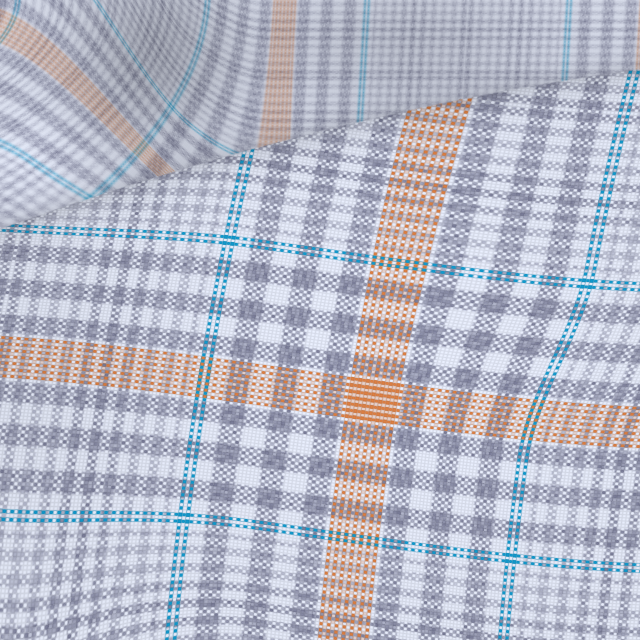
Write a WebGL 1 fragment shader that draws this texture.

```glsl
precision highp float;
// Folded woven plaid: a sharp front layer over a soft, curving layer behind.
// Each layer bends the canvas into thread coordinates; warp and weft share
// one stripe profile and are interlaced by a product of cosines.
uniform vec2 u_resolution;

const float PI = 3.14159265;
const float THREADS = 44.4444;  // threads per stripe unit
const vec3 WHITE = vec3(0.85, 0.87, 0.925);
const vec3 GREY = vec3(0.46, 0.47, 0.57);
const vec3 ORANGE = vec3(0.80, 0.46, 0.24);
const vec3 BLUE = vec3(0.06, 0.56, 0.75);

float band(float dist, float halfWidth, float soft) {
  return 1.0 - smoothstep(halfWidth - soft, halfWidth + soft, dist);
}

// Distance to the nearest of evenly spaced lines
float lines(float t, float gap) {
  return abs(fract(t / gap + 0.5) - 0.5) * gap;
}

// Colour of the yarn at t across the stripes, uneven along its length
vec3 yarn(float t, float along, float soft) {
  float id = floor(t * THREADS + 0.5);
  float heather = 0.78 + 0.16 * sin(along * 31.0 + id * 2.4)
                + 0.12 * sin(along * 73.0 + id * 5.1);
  t = abs(mod(t + 2.205, 4.41) - 2.205);

  // Three broad grey bars, then a field of fine grey stripes
  float broad = band(lines(t - 0.24, 0.275), 0.068, 0.012 + soft)
              * step(0.13, t) * step(t, 0.92);
  float fine = band(lines(t, 0.12), 0.03, 0.009 + soft)
             * smoothstep(1.06, 1.1, t) * (0.78 + 0.22 * sin(t * 9.0));
  vec3 color = mix(WHITE, GREY, (broad + fine) * heather);

  // Orange ribbon of separate threads and a pair of blue threads
  float threads = band(lines(t, 0.045), 0.012, 0.006 + soft);
  color = mix(color, ORANGE, band(t, 0.147, 0.006 + soft) * mix(0.27, 1.0, threads));
  float pair = band(abs(abs(t - 0.99) - 0.0225), 0.012, 0.005 + soft);
  return mix(color, BLUE, pair);
}

// Interlaced warp and weft; relief sets how clearly the threads show
vec3 weave(vec2 uv, float relief, float soft) {
  vec2 wave = cos(PI * THREADS * uv);
  float cross = wave.x * wave.y;
  float over = clamp(0.5 + 0.85 * relief * cross, 0.0, 1.0);
  vec3 color = mix(yarn(uv.y, uv.x, soft), yarn(uv.x, uv.y, soft), over);
  return color * (1.0 + relief * 0.1 * (abs(cross) - 0.4));
}

// Front layer: stripes lean right and bow near the right edge
vec2 frontCoords(vec2 p) {
  float bow = smoothstep(0.58, 0.85, p.x)
            * (0.057 * smoothstep(0.28, 0.58, p.y) - 0.022);
  float u = p.x - (0.536 + 0.09 * p.y + 0.09 * p.y * p.y) - bow;
  float v = p.y - 0.448 + 0.118 * smoothstep(-0.15, 1.1, p.x);
  v += 0.46 * v * v * (1.0 - smoothstep(0.0, 0.4, p.x));
  return vec2(u / 0.272, v / 0.222);
}

// Back layer: stripes fan out and sweep down on the left
vec2 backCoords(vec2 p) {
  float depth = 1.0 - p.y;
  float u = p.x - 0.445 + 0.06 * depth;
  float fan = 0.122 + 1.7 * depth * depth;
  u /= mix(fan, 0.13, smoothstep(-0.06, 0.06, u));
  float v = p.y - 0.97 + 0.33 * smoothstep(-0.05, 0.42, p.x);
  return vec2(u, v / mix(0.185, 0.11, smoothstep(0.05, 0.3, p.x)));
}

// Round soft patch of light or shade
float patch_(vec2 p, vec2 center, vec2 size) {
  vec2 d = (p - center) / size;
  return exp(-dot(d, d));
}

void main() {
  vec2 p = gl_FragCoord.xy / u_resolution;
  float fold = p.y - (0.642 + 0.36 * p.x - 0.11 * p.x * p.x);

  // Back layer, blurred, with hollows and a shadow along the fold
  vec3 back = weave(backCoords(p), 0.12, 0.018);
  back = mix(back, WHITE * 0.9, 0.14);
  back *= 1.0 - 0.2 * patch_(p, vec2(0.24, 0.91), vec2(0.12, 0.14))
              - 0.1 * patch_(p, vec2(0.62, 0.93), vec2(0.2, 0.1))
              + 0.06 * patch_(p, vec2(0.04, 0.75), vec2(0.1, 0.1));
  back *= 1.0 - 0.1 * exp(-max(fold, 0.0) * 45.0);

  // Front layer, crisp, darkening as it rolls over the fold
  vec3 front = weave(frontCoords(p), 1.0, 0.0);
  front *= 1.0 - 0.14 * exp(min(fold, 0.0) * 45.0)
               + 0.03 * patch_(p, vec2(0.6, 0.45), vec2(0.4, 0.35))
               - 0.03 * patch_(p, vec2(0.0, 0.4), vec2(0.25, 0.3));

  gl_FragColor = vec4(mix(front, back, smoothstep(-0.002, 0.002, fold)), 1.0);
}
```
